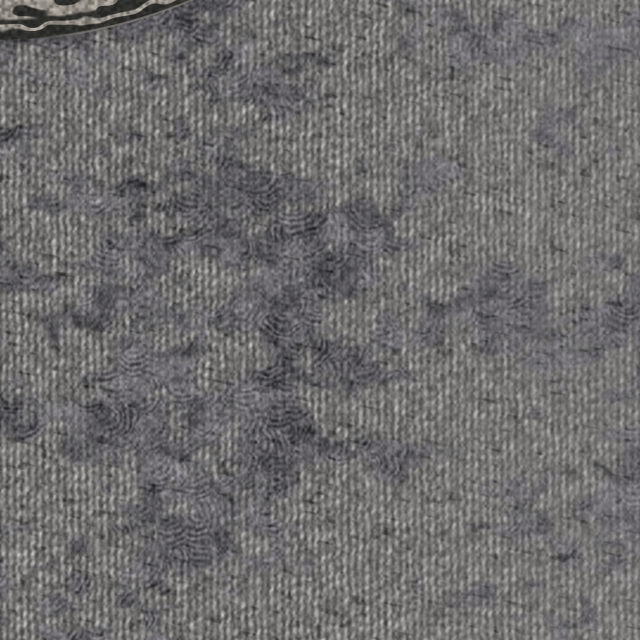
Write a WebGL 2 fragment shader that draws this texture.

```glsl
#version 300 es
precision highp float;

#define RIBS 88.0
#define STITCHES 62.0
#define FANS 27.0
#define FAN_LINES 25.0
#define PATCH_LEVEL 0.51
#define GRAIN 0.32
#define WOOL_TINT vec3(1.008, 1.0, 0.982)
#define SLATE_TINT vec3(1.0, 0.985, 1.03)
#define RUG_DARK vec3(0.18, 0.18, 0.17)
#define RUG_CREAM vec3(0.58, 0.56, 0.53)

uniform vec2 u_resolution;
out vec4 fragColor;

const float TAU = 6.28318;

float hash(vec2 p) {
    return fract(sin(dot(p, vec2(127.1, 311.7))) * 43758.5453);
}

float noise(vec2 p) {
    vec2 i = floor(p), f = fract(p);
    f = f * f * (3.0 - 2.0 * f);
    return mix(mix(hash(i), hash(i + vec2(1, 0)), f.x),
               mix(hash(i + vec2(0, 1)), hash(i + vec2(1, 1)), f.x), f.y);
}

// Ragged worn areas: broad shapes broken up by tufts
float patchMask(vec2 uv) {
    float n = 0.24 * noise(uv * vec2(5.0, 6.5) + 3.7)
            + 0.33 * noise(uv * vec2(9.0, 14.0) + 17.0)
            + 0.27 * noise(uv * vec2(25.0, 34.0) + 41.0)
            + 0.16 * noise(uv * vec2(60.0, 80.0) + 77.0);
    n += 0.10 * (0.5 - uv.x) + 0.05 * (uv.y - 0.5);
    return smoothstep(PATCH_LEVEL - 0.06, PATCH_LEVEL + 0.10, n);
}

// Straight vertical ribs made of short stitches of uneven brightness
float knit(vec2 uv) {
    float x = uv.x * RIBS + 0.35 * (noise(uv * vec2(40.0, 55.0)) - 0.5);
    float column = floor(x);
    float y = uv.y * STITCHES + hash(vec2(column, 5.0)) * 7.0;
    float stitch = 0.5 - 0.5 * cos(TAU * y);
    float rib = 0.5 - 0.5 * cos(TAU * (x + 0.06 * sin(TAU * y)));
    float strength = 0.45 + 0.9 * noise(vec2(column * 3.0, y * 0.9));
    return rib * strength * (0.55 + 0.45 * stitch);
}

// Overlapping fans of curved fibres, blended between neighbouring tufts
float fans(vec2 uv) {
    vec2 p = uv * FANS + 0.18 * vec2(noise(uv * 60.0), noise(uv * 60.0 + 9.0));
    vec2 cell = floor(p);
    float total = 0.0, weight = 0.0001;
    for (int j = -1; j <= 1; j++) {
        for (int i = -1; i <= 1; i++) {
            vec2 id = cell + vec2(i, j);
            vec2 d = p - id - vec2(hash(id), hash(id + 31.0));
            float w = exp(-9.0 * dot(d, d));
            float turn = -0.9 + 2.0 * (hash(id + 67.0) - 0.5);
            float r = length(d + 0.8 * vec2(cos(turn), sin(turn)));
            float shade = 1.1 * (hash(id + 11.0) - 0.5) + 0.35 * d.y;
            total += w * (0.55 * sin(r * FAN_LINES) * hash(id + 5.0) + shade);
            weight += w;
        }
    }
    return total / weight;
}

// Woven corner piece with wavy cream bands
vec3 rug(vec2 uv, float depth) {
    float wave = 0.013 * (noise(uv * vec2(38.0, 50.0)) - 0.5);
    float band = abs(depth - 0.017 + wave);
    float cream = 1.0 - smoothstep(0.002, 0.005, band);
    float blot = noise(uv * vec2(30.0, 55.0) + 9.0);
    cream = max(cream, smoothstep(0.5, 0.6, blot) * smoothstep(0.028, 0.034, depth));
    return mix(RUG_DARK, RUG_CREAM, cream) * (0.7 + 0.6 * noise(uv * 200.0));
}

void main() {
    vec2 uv = gl_FragCoord.xy / u_resolution;
    float soft = smoothstep(0.4, 1.0, uv.x);
    float worn = patchMask(uv);

    // Fibre grain: fine specks and strands slanted both ways
    vec2 rise = vec2(uv.x + 0.7 * uv.y, uv.y - 0.7 * uv.x);
    vec2 fall = vec2(uv.x - 0.7 * uv.y, uv.y + 0.7 * uv.x);
    float grain = 0.5 * noise(uv * vec2(270.0, 210.0))
                + 0.25 * noise(rise * vec2(75.0, 170.0) + 23.0)
                + 0.25 * noise(fall * vec2(75.0, 170.0) + 61.0) - 0.5;

    // Lit wool and darker slate pile
    float ribs = knit(uv);
    float wool = mix(0.375, 0.41, soft) + mix(0.25, 0.18, soft) * ribs;
    float slate = mix(0.37, 0.41, soft) + mix(0.16, 0.12, soft) * fans(uv);
    slate += 0.06 * (ribs - 0.35);
    float tone = mix(wool, slate, worn * mix(0.92, 0.78, soft));
    tone += GRAIN * mix(1.0, 0.75, soft) * grain;

    // Small dark nicks across the ribs
    float nick = noise(uv * vec2(58.0, 120.0) + vec2(0.0, 25.0 * uv.x));
    tone -= 0.11 * smoothstep(0.72, 0.98, nick);
    vec3 color = tone * mix(WOOL_TINT, SLATE_TINT, worn);

    // Corner piece with a thin pale rim
    float depth = uv.y - 0.938 - 0.69 * uv.x * uv.x;
    float pixel = 1.0 / u_resolution.y;
    color *= 1.0 - 0.2 * exp(-abs(depth) * 160.0);
    color = mix(color, rug(uv, depth), smoothstep(-pixel, pixel, depth));
    float rim = 1.0 - smoothstep(0.0005, 0.0005 + 1.5 * pixel, abs(depth));
    color = mix(color, RUG_CREAM, 0.6 * rim * smoothstep(0.03, 0.15, uv.x));

    fragColor = vec4(color, 1.0);
}
```
